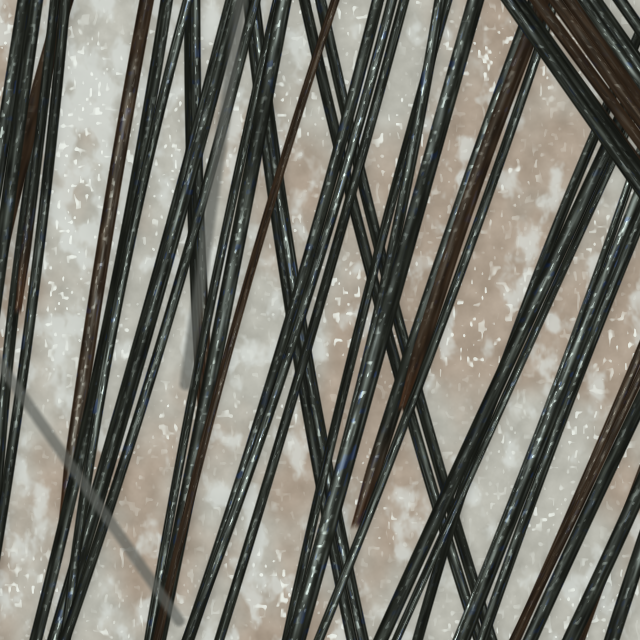
A Shadertoy shader for this texture:

```glsl
// Glossy dark hairs crossing over moist, glinting skin, seen in close-up.

float hash(vec2 p) {
    vec3 q = fract(p.xyx * vec3(0.1031, 0.1030, 0.0973));
    q += dot(q, q.yzx + 33.33);
    return fract((q.x + q.y) * q.z);
}

float noise(vec2 p) {
    vec2 cell = floor(p), f = fract(p);
    f = f * f * (3.0 - 2.0 * f);
    return mix(mix(hash(cell), hash(cell + vec2(1, 0)), f.x),
               mix(hash(cell + vec2(0, 1)), hash(cell + vec2(1, 1)), f.x), f.y);
}

float fbm(vec2 p) {
    float sum = 0.0, gain = 0.5;
    for (int i = 0; i < 4; i++) {
        sum += gain * noise(p);
        p = mat2(1.6, 1.2, -1.2, 1.6) * p + 7.3;
        gain *= 0.5;
    }
    return sum / 0.94;
}

// Mottled skin with small wet glints, wettest at the upper left
vec3 skin(vec2 p) {
    float mottle = fbm(p * vec2(5.0, 4.0) + 3.0);
    vec3 col = mix(vec3(0.67, 0.615, 0.55), vec3(0.725, 0.725, 0.685), smoothstep(0.3, 0.55, mottle));
    col += 0.13 * (fbm(p * 42.0) - 0.5);
    float wet = smoothstep(0.45, 0.0, p.x) * smoothstep(0.2, 0.9, p.y);
    vec2 q = p + 0.006 * vec2(noise(p * 50.0), noise(p * 50.0 + 40.0));
    float patches = smoothstep(0.38, 0.7, fbm(p * 11.0 + 20.0) + 0.25 * wet);
    float glint = smoothstep(0.7, 0.93, noise(q * vec2(165.0, 125.0))) * (0.2 + 0.8 * patches);
    float sheen = smoothstep(0.52, 0.76, fbm(q * vec2(30.0, 22.0)) + 0.16 * wet);
    col = mix(col, vec3(0.85, 0.87, 0.85), 0.7 * sheen);
    return mix(col, vec3(0.95, 0.97, 0.94), 0.85 * glint);
}

// One curved hair: x is its place at mid height, root its lower end
vec3 strand(vec3 col, vec2 p, float x, float slope, float bend, float radius, float root, float id) {
    float t = p.y - 0.5;
    float tangent = slope + 2.0 * bend * t;
    float d = (p.x - x - slope * t - bend * t * t) / sqrt(1.0 + tangent * tangent);
    if (abs(d) > radius * 5.0) return col;
    radius *= mix(0.7, 1.0, smoothstep(root, root + 0.1, p.y));
    float s = d / radius;
    float soft = max(0.0016, 0.8 / iResolution.y);
    float present = smoothstep(root - 0.008, root + 0.008, p.y);
    float cover = present * smoothstep(radius + soft, radius - soft, abs(d));

    // Faint contact shadow on whatever lies below
    col *= 1.0 - 0.09 * present * exp(-pow((s - 0.4) / 1.5, 2.0));

    // Dark body, brown near the root and on some hairs
    float brown = max(0.6 * step(0.86, hash(vec2(id, 5.0))), smoothstep(root + 0.2, root, p.y));
    vec3 hair = mix(vec3(0.085, 0.092, 0.075), vec3(0.19, 0.125, 0.08), brown);
    hair *= 0.75 + 0.6 * noise(vec2(s * 2.5 + id * 9.0, p.y * 30.0));

    // Long broken reflections with bright flecks
    float center = 0.9 * (hash(vec2(id, 8.0)) - 0.5);
    float band = exp(-pow((s - center) / 0.4, 2.0));
    float side = exp(-pow((s + sign(center) * 0.6) / 0.2, 2.0));
    float streak = noise(vec2(s * 3.5 + id * 13.0, p.y * 38.0));
    float stretch = smoothstep(0.15, 0.75, noise(vec2(id * 17.0, p.y * 5.0)));
    float fleck = noise(vec2(s * 3.0 + id * 31.0, p.y * 150.0));
    float shine = mix(0.3, 1.0, hash(vec2(id, 11.0))) * mix(0.45, 1.1, stretch) * (1.0 - 0.5 * brown);
    hair += vec3(0.46, 0.495, 0.485) * shine * (band * (0.3 + 0.9 * streak) + 0.45 * side * streak);
    hair += vec3(0.42, 0.45, 0.44) * shine * band * smoothstep(0.6, 0.95, fleck);
    float blue = smoothstep(0.74, 0.95, noise(vec2(s * 2.0 + id * 7.0, p.y * 70.0)));
    hair += vec3(-0.02, 0.01, 0.11) * blue * shine;
    return mix(col, hair, cover);
}

// Thin out-of-focus hair in front
vec3 blurredHair(vec3 col, vec2 p, vec2 a, vec2 b, float radius) {
    vec2 ab = b - a;
    float h = clamp(dot(p - a, ab) / dot(ab, ab), 0.0, 1.0);
    float d = length(p - a - h * ab);
    return mix(col, vec3(0.37, 0.38, 0.36), 0.7 * smoothstep(radius, radius * 0.3, d));
}

void mainImage(out vec4 fragColor, in vec2 fragCoord) {
    vec2 p = fragCoord / iResolution.xy;
    vec3 col = skin(p);

    // Hairs leaning left, behind the rest
    for (int i = 0; i < 6; i++) {
        float id = float(i) + 60.0, k = float(i / 2);
        float x = 0.29 + 0.15 * k + 0.016 * float(i % 2) + 0.02 * hash(vec2(id, 1.0));
        float slope = -0.08 - 0.11 * k + 0.05 * hash(vec2(id, 2.0));
        col = strand(col, p, x, slope, 0.05, 0.0085, i < 2 ? 0.33 + 0.06 * float(i) : -1.0, id);
    }

    // Main growth: tight clumps of three, steep at the left and slanted at the right
    for (int i = 0; i < 36; i++) {
        float id = float(i), clump = float(i % 12);
        float x = -0.08 + 0.107 * clump + 0.055 * hash(vec2(clump, 21.0));
        float slope = mix(0.14, 0.42, clamp(x, 0.0, 1.0)) + 0.12 * (hash(vec2(clump, 22.0)) - 0.5);
        x += 0.0185 * float(i / 12 - 1) + 0.014 * (hash(vec2(id, 1.0)) - 0.5);
        slope += 0.11 * (hash(vec2(id, 2.0)) - 0.5);
        float bend = 0.18 * (hash(vec2(id, 3.0)) - 0.4);
        float radius = mix(0.0062, 0.0128, hash(vec2(id, 4.0)));
        float root = hash(vec2(id, 6.0)) < 0.2 ? 0.05 + 0.6 * hash(vec2(id, 7.0)) : -1.0;
        col = strand(col, p, x, slope, bend, radius, root, id);
    }

    // Dense lock across the upper right corner
    for (int i = 0; i < 10; i++) {
        float id = float(i) + 90.0;
        float x = 1.31 - 0.019 * float(i) + 0.01 * hash(vec2(id, 1.0));
        col = strand(col, p, x, -0.72 + 0.06 * (hash(vec2(id, 2.0)) - 0.5), 0.0, 0.0095, -1.0, id);
    }

    col = blurredHair(col, p, vec2(-0.02, 0.46), vec2(0.28, 0.03), 0.013);
    col = blurredHair(col, p, vec2(0.29, 0.4), vec2(0.38, 1.02), 0.014);
    fragColor = vec4(clamp(col, 0.0, 1.0), 1.0);
}
```
